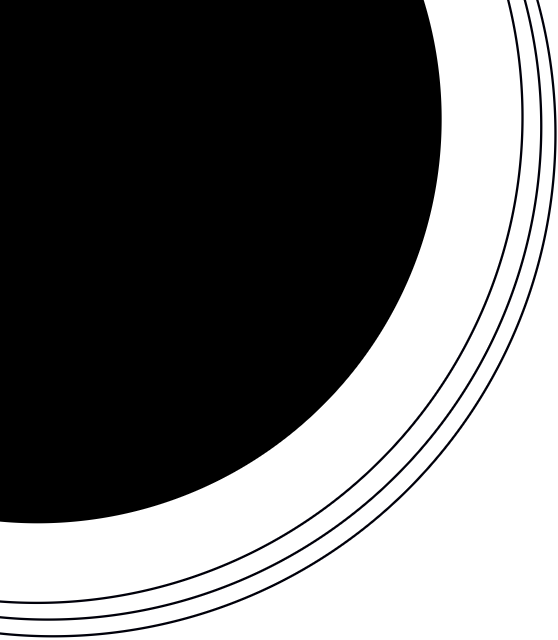
Reproduce this background procedurally as a Shadertoy shader.

```glsl
// A large black disc at the upper left, wrapped by three thin off-centre rings on white.

// Signed distance to a circle packed as (centre.xy, radius)
float circleDistance(vec2 p, vec3 circle) {
    return length(p - circle.xy) - circle.z;
}

// Antialiased coverage of the inside of a shape
float coverage(float signedDistance, float pixel) {
    return clamp(0.5 - signedDistance / pixel, 0.0, 1.0);
}

void mainImage(out vec4 fragColor, in vec2 fragCoord) {
    // Canvas height is one unit
    float pixel = 1.0 / iResolution.y;
    vec2 p = fragCoord * pixel;

    vec3 paper = vec3(1.0);
    vec3 ink = vec3(0.0, 0.0, 0.04);

    // Rings, from the inside out
    vec3 rings[3] = vec3[3](
        vec3(0.0573, 0.8171, 0.7591),
        vec3(0.0749, 0.8027, 0.7708),
        vec3(0.0827, 0.7910, 0.7852));
    float halfWidth = 0.0018;
    vec3 color = paper;
    for (int i = 0; i < 3; i++) {
        float line = abs(circleDistance(p, rings[i])) - halfWidth;
        color = mix(color, ink, coverage(line, pixel));
    }

    // Solid disc
    float disc = circleDistance(p, vec3(0.0586, 0.8138, 0.6315));
    color = mix(color, vec3(0.0), coverage(disc, pixel));

    fragColor = vec4(color, 1.0);
}
```
